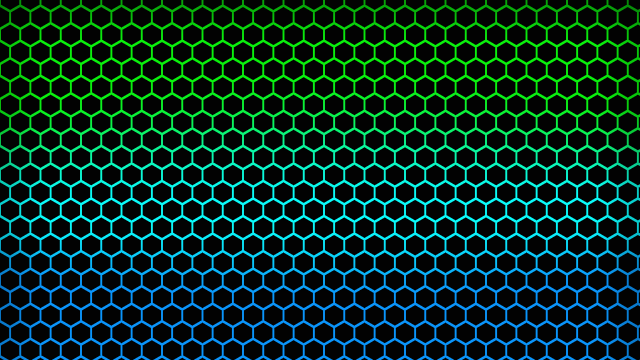
Write a Shadertoy shader that draws this pattern.

```glsl
const float PITCH = 0.05625;          // hexagon width, in canvas heights
const float ROW_CENTER = 0.6111;      // height of one row of centers
const float UPRIGHT_WIDTH = 0.0053;
const float SLOPE_WIDTH = 0.0070;

const vec3 BACKGROUND = vec3(0.006);
const vec3 GREEN = vec3(0.04, 0.94, 0.05);
const vec3 CYAN = vec3(0.04, 0.98, 0.98);
const vec3 BLUE = vec3(0.04, 0.58, 0.98);

// Offset from the nearest center of a hexagonal lattice
vec2 hexLocal(vec2 p, float pitch) {
    vec2 cell = pitch * vec2(1.0, sqrt(3.0));
    vec2 a = mod(p, cell) - 0.5 * cell;
    vec2 b = mod(p - 0.5 * cell, cell) - 0.5 * cell;
    return dot(a, a) < dot(b, b) ? a : b;
}

// Distances to the upright and the sloping sides
vec2 sideDistances(vec2 local, float pitch) {
    vec2 q = abs(local);
    return 0.5 * pitch - vec2(q.x, dot(q, vec2(0.5, 0.5 * sqrt(3.0))));
}

float stroke(float dist, float width, float pixel) {
    return clamp(0.5 + (0.5 * width - dist) / pixel, 0.0, 1.0);
}

// Blue to cyan to green, with the cyan band tapering to the sides
vec3 glowColor(vec2 uv) {
    float side = 2.0 * uv.x - 1.0;
    float level = (uv.y - 0.43) * (1.0 + 0.3 * side * side);
    vec3 color = mix(CYAN, GREEN, smoothstep(0.0, 0.38, level));
    return mix(color, BLUE, smoothstep(0.04, 0.28, -level));
}

// Dimming along the top and toward the left and right borders
float edgeShade(vec2 uv) {
    float side = abs(2.0 * uv.x - 1.0);
    float top = smoothstep(0.87, 1.02, uv.y);
    float border = smoothstep(0.85, 1.0, side);
    return (1.0 - 0.35 * top) * (1.0 - 0.18 * border);
}

void mainImage(out vec4 fragColor, in vec2 fragCoord) {
    vec2 uv = fragCoord / iResolution.xy;
    vec2 p = fragCoord / iResolution.y;
    float pixel = 1.0 / iResolution.y;

    // Honeycomb outline
    vec2 origin = vec2(0.0, ROW_CENTER - 0.5 * sqrt(3.0) * PITCH);
    vec2 sides = sideDistances(hexLocal(p - origin, PITCH), PITCH);
    float line = max(stroke(sides.x, UPRIGHT_WIDTH, pixel),
                     stroke(sides.y, SLOPE_WIDTH, pixel));

    vec3 color = mix(BACKGROUND, glowColor(uv) * edgeShade(uv), line);
    fragColor = vec4(color, 1.0);
}
```
